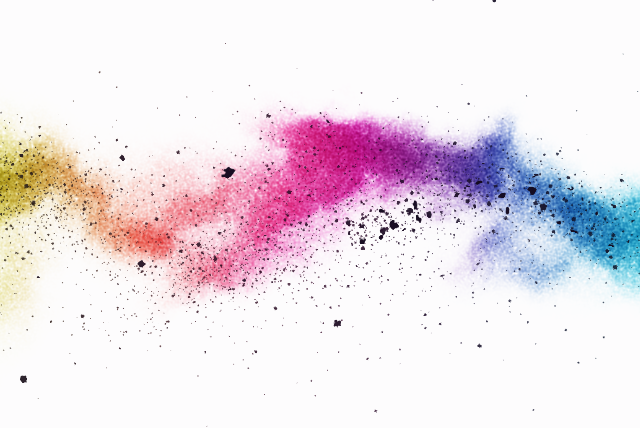
This background is drawn by a WebGL 2 fragment shader. Its source:

```glsl
#version 300 es
precision highp float;
uniform vec2 u_resolution;
out vec4 fragColor;

#define PAPER vec3(0.992, 0.990, 0.992)
#define SOOT vec3(0.07, 0.03, 0.11)
#define WARP 0.065
#define WISP_SCALE 6.5
#define WISP_DEPTH 1.05
#define GRAIN_SCALE 165.0
#define GRAIN_DEPTH 0.85
#define INK_DEPTH 1.12
#define CHUNK_CELLS 24.0
#define CHUNK_LAYERS 5

// Dye colours, evenly spaced from left to right
const vec3 DYES[10] = vec3[10](
    vec3(0.66, 0.58, 0.10), vec3(0.80, 0.46, 0.20), vec3(0.91, 0.31, 0.26),
    vec3(0.89, 0.26, 0.38), vec3(0.88, 0.17, 0.49), vec3(0.73, 0.07, 0.51),
    vec3(0.48, 0.19, 0.60), vec3(0.27, 0.33, 0.70), vec3(0.12, 0.38, 0.67),
    vec3(0.08, 0.55, 0.72));

vec2 hash2(vec2 p) {
    vec3 h = fract(vec3(p.xyx) * vec3(0.1031, 0.1030, 0.0973));
    h += dot(h, h.yzx + 33.33);
    return fract((h.xx + h.yz) * h.zy);
}

float corner(vec2 cell, vec2 offset) {
    return dot(hash2(cell) * 2.0 - 1.0, offset);
}

float gradientNoise(vec2 p) {
    vec2 i = floor(p), f = fract(p), e = vec2(1.0, 0.0);
    vec2 u = f * f * f * (f * (f * 6.0 - 15.0) + 10.0);
    return mix(mix(corner(i, f), corner(i + e, f - e), u.x),
               mix(corner(i + e.yx, f - e.yx), corner(i + 1.0, f - 1.0), u.x), u.y);
}

mat2 turn(float a) {
    return mat2(cos(a), -sin(a), sin(a), cos(a));
}

float fbm(vec2 p) {
    float sum = 0.0, amp = 1.0;
    for (int i = 0; i < 5; i++) {
        sum += amp * gradientNoise(p);
        p = turn(0.6) * p * 2.03 + 17.0;
        amp *= 0.55;
    }
    return sum;
}

// Soft tilted ellipse
float puff(vec2 p, float x, float y, float rx, float ry, float tilt) {
    vec2 q = turn(tilt) * (p - vec2(x, y)) / vec2(rx, ry);
    return exp(-1.3 * dot(q, q));
}

float cloud(vec2 p) {
    // Warm side
    float d = 0.80 * puff(p, -0.02, 0.60, 0.13, 0.10, -0.5);
    d += 0.22 * puff(p, 0.00, 0.38, 0.10, 0.17, 0.0);
    d += 0.55 * puff(p, 0.16, 0.56, 0.12, 0.055, -0.35);
    d += 0.55 * puff(p, 0.34, 0.45, 0.14, 0.045, -0.3);
    d += 0.35 * puff(p, 0.48, 0.53, 0.12, 0.045, 0.7);
    d += 0.40 * puff(p, 0.52, 0.37, 0.15, 0.055, 0.4);
    d += 0.20 * puff(p, 0.38, 0.52, 0.26, 0.13, 0.0);
    // Magenta and violet core
    d += 0.68 * puff(p, 0.69, 0.53, 0.15, 0.10, 0.55);
    d += 1.05 * puff(p, 0.83, 0.605, 0.17, 0.075, -0.1);
    d += 0.55 * puff(p, 0.74, 0.69, 0.14, 0.05, -0.2);
    d += 1.00 * puff(p, 1.01, 0.60, 0.15, 0.065, -0.25);
    // Blue side
    d += 0.90 * puff(p, 1.18, 0.575, 0.12, 0.085, -0.4);
    d += 0.40 * puff(p, 1.17, 0.66, 0.05, 0.06, 0.0);
    d += 0.40 * puff(p, 1.14, 0.42, 0.07, 0.04, 0.5);
    d += 0.24 * puff(p, 1.26, 0.38, 0.19, 0.07, 0.0);
    d += 0.85 * puff(p, 1.37, 0.51, 0.17, 0.05, -0.35);
    return d + 0.40 * puff(p, 1.50, 0.43, 0.13, 0.09, -0.3);
}

vec3 dye(float x) {
    float t = clamp(x * 6.0, 0.0, 8.999);
    int i = int(t);
    return mix(DYES[i], DYES[i + 1], fract(t));
}

// Ragged dark lumps, one per occupied cell
float chunks(vec2 p, float cells, float chance, float seed) {
    vec2 q = turn(seed * 1.3 + 0.4) * p * cells + seed * 31.0;
    vec2 id = floor(q), rnd = hash2(id + 5.0);
    float radius = mix(0.10, 0.32, rnd.y * rnd.y);
    vec2 centre = 0.5 + (hash2(id + 71.0) - 0.5) * (0.9 - 2.0 * radius);
    float dist = length(fract(q) - centre) + 0.25 * gradientNoise(q * 4.0);
    float blur = 0.7 * cells / u_resolution.y;
    return step(rnd.x, chance) * (1.0 - smoothstep(radius - blur, radius + blur, dist));
}

void main() {
    vec2 p = gl_FragCoord.xy / u_resolution.y;

    // Billowing powder
    vec2 swirl = vec2(fbm(p * 4.0 + 3.0), fbm(p * 4.0 + 41.0));
    float body = cloud(p + WARP * swirl);
    float wisps = 1.0 + WISP_DEPTH * fbm(p * WISP_SCALE + swirl);
    float density = 1.0 - exp(-1.45 * pow(body * max(wisps, 0.15), 1.6));
    float grain = gradientNoise(p * GRAIN_SCALE) + 0.6 * gradientNoise(p * GRAIN_SCALE * 0.53);
    density *= max(1.0 + GRAIN_DEPTH * grain * (1.7 - density), 0.0);
    vec3 ink = dye(p.x + 0.04 * swirl.x);
    vec3 color = PAPER * pow(ink, vec3(INK_DEPTH * density));

    // Debris: coarse lumps in heaps, fine dust around the cloud
    float heap = 0.80 * puff(p, 0.91, 0.48, 0.10, 0.05, 0.2)
               + 0.42 * puff(p, 1.33, 0.51, 0.22, 0.07, -0.35)
               + 0.30 * puff(p, 1.05, 0.54, 0.13, 0.06, 0.0);
    float trail = puff(p, 0.52, 0.37, 0.24, 0.08, 0.35)
                + puff(p, 0.10, 0.54, 0.22, 0.12, -0.4)
                + 0.35 * puff(p, 0.75, 0.46, 0.55, 0.22, 0.0);
    float dust = 0.10 * min(body, 1.0) + 0.26 * trail + 0.32 * heap;
    heap = max(heap - 0.07, 0.0);
    for (int i = 0; i < CHUNK_LAYERS; i++) {
        float layer = float(i);
        float fine = layer / float(CHUNK_LAYERS - 1);
        float chance = mix(heap, dust, smoothstep(0.1, 1.0, fine));
        float lump = chunks(p, CHUNK_CELLS * pow(1.6, layer), chance, layer + 1.0);
        vec3 shade = mix(SOOT, ink * 0.4, 0.6 * fine);
        color = mix(color, shade, lump * mix(0.97, 0.75, fine));
    }
    fragColor = vec4(color, 1.0);
}
```
